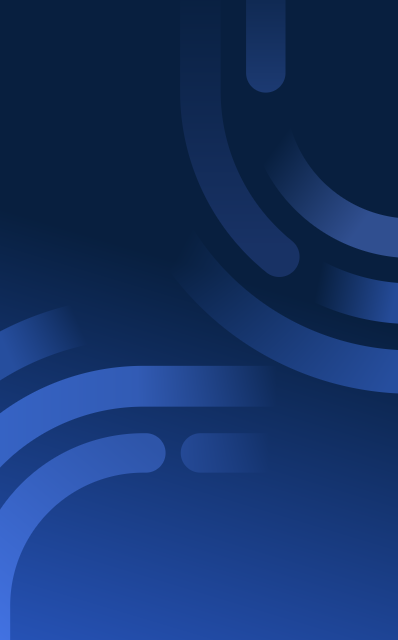
This background is drawn by a WebGL 2 fragment shader. Its source:

```glsl
#version 300 es
precision highp float;
// Two families of concentric rounded bands over a tilted navy-to-blue gradient.
// Each band is a distance to a track (a quarter arc with straight ends), cut by
// round caps or dissolved by a linear fade. Units: canvas height, y downward.

#define UPPER vec2(0.6445, 0.1432)   // centre of the upper right arcs
#define LOWER vec2(0.2240, 0.9466)   // centre of the lower left arcs
#define HALF_WIDTH 0.0308
#define TILT 0.30                    // slope of the background gradient
#define NAVY vec3(0.031, 0.122, 0.247)
#define BLUE vec3(0.149, 0.322, 0.714)
#define STEEL vec3(0.150, 0.306, 0.620)
#define AZURE vec3(0.212, 0.388, 0.769)

uniform vec2 u_resolution;
out vec4 fragColor;

// Progress from a to b, limited to 0..1
float ramp(vec2 p, vec2 a, vec2 b) {
    vec2 axis = b - a;
    return clamp(dot(p - a, axis) / dot(axis, axis), 0.0, 1.0);
}

// Arc in the lower left quadrant, running straight upward above its centre
float upperTrack(vec2 p, float radius, float halfWidth) {
    vec2 q = p - UPPER;
    return abs(length(vec2(min(q.x, 0.0), max(q.y, 0.0))) - radius) - halfWidth;
}

// Arc in the upper left quadrant, running straight to the right and downward
float lowerTrack(vec2 p, float radius, float halfWidth) {
    return abs(length(min(p - LOWER, 0.0)) - radius) - halfWidth;
}

// Ends a track with a round cap; outward points away from the band
float roundEnd(float d, vec2 p, vec2 end, vec2 outward, float halfWidth) {
    return dot(p - end, outward) > 0.0 ? length(p - end) - halfWidth : d;
}

vec3 paint(vec3 base, float d, vec3 color, float alpha) {
    float coverage = clamp(0.5 - d * u_resolution.y, 0.0, 1.0);
    return mix(base, color, coverage * alpha);
}

void main() {
    vec2 p = gl_FragCoord.xy / u_resolution.y;
    p.y = 1.0 - p.y;

    // Background
    float depth = p.y - TILT * p.x;
    vec3 color = mix(NAVY, BLUE, clamp((depth - 0.325) / 0.675, 0.0, 1.0));

    // Upper right: widest arc
    float fade = ramp(p, vec2(0.278, 0.397), vec2(0.620, 0.581));
    color = paint(color, upperTrack(p, 0.4382, 0.0339), STEEL, fade);

    // Upper right: middle track, a capped hook and a fading continuation
    vec2 radial = normalize(vec2(-0.628, 0.778));
    float middle = upperTrack(p, 0.3314, 0.0317);
    float hook = roundEnd(middle, p, UPPER + 0.3314 * radial,
                          vec2(radial.y, -radial.x), 0.0317);
    color = paint(color, hook, vec3(0.095, 0.196, 0.398),
                  mix(0.07, 1.0, clamp(p.y / 0.39, 0.0, 1.0)));
    fade = ramp(p, vec2(0.495, 0.450), vec2(0.615, 0.475));
    color = paint(color, middle, STEEL * 0.96, fade);

    // Upper right: inner track, a capped bar and a fading arc
    float inner = upperTrack(p, 0.2292, HALF_WIDTH);
    float bar = roundEnd(inner, p, vec2(UPPER.x - 0.2292, 0.1139),
                         vec2(0.0, 1.0), HALF_WIDTH);
    color = paint(color, bar, vec3(0.110, 0.227, 0.447),
                  mix(0.40, 1.0, clamp(p.y / 0.145, 0.0, 1.0)));
    fade = ramp(p, vec2(0.427, 0.234), vec2(0.573, 0.341));
    color = paint(color, inner, vec3(0.190, 0.310, 0.565), fade);

    // Lower left: outer arc
    fade = ramp(p, vec2(0.121, 0.501), vec2(0.010, 0.548));
    color = paint(color, lowerTrack(p, 0.4505, 0.0332), STEEL, fade);

    // Lower left: bright arc dissolving to the right
    fade = ramp(p, vec2(0.432, 0.0), vec2(0.215, 0.0));
    vec3 bright = mix(AZURE, AZURE * 0.92, clamp(p.x / 0.22, 0.0, 1.0));
    color = paint(color, lowerTrack(p, 0.3431, 0.0319), bright, fade);

    // Lower left: inner capped arc and the short capsule beside it
    float track = lowerTrack(p, 0.2389, HALF_WIDTH);
    float tipY = LOWER.y - 0.2389;
    float arch = roundEnd(track, p, vec2(0.2279, tipY), vec2(1.0, 0.0), HALF_WIDTH);
    float glow = ramp(p, vec2(0.245, 0.700), vec2(0.0, 1.0));
    color = paint(color, arch, mix(vec3(0.180, 0.333, 0.663),
                                   vec3(0.259, 0.447, 0.886), glow), 1.0);
    float capsule = roundEnd(track, p, vec2(0.3132, tipY), vec2(-1.0, 0.0), HALF_WIDTH);
    capsule = max(capsule, 0.28 - p.x);
    fade = ramp(p, vec2(0.420, 0.0), vec2(0.285, 0.0));
    color = paint(color, capsule, vec3(0.143, 0.286, 0.585), fade);

    fragColor = vec4(color, 1.0);
}
```
